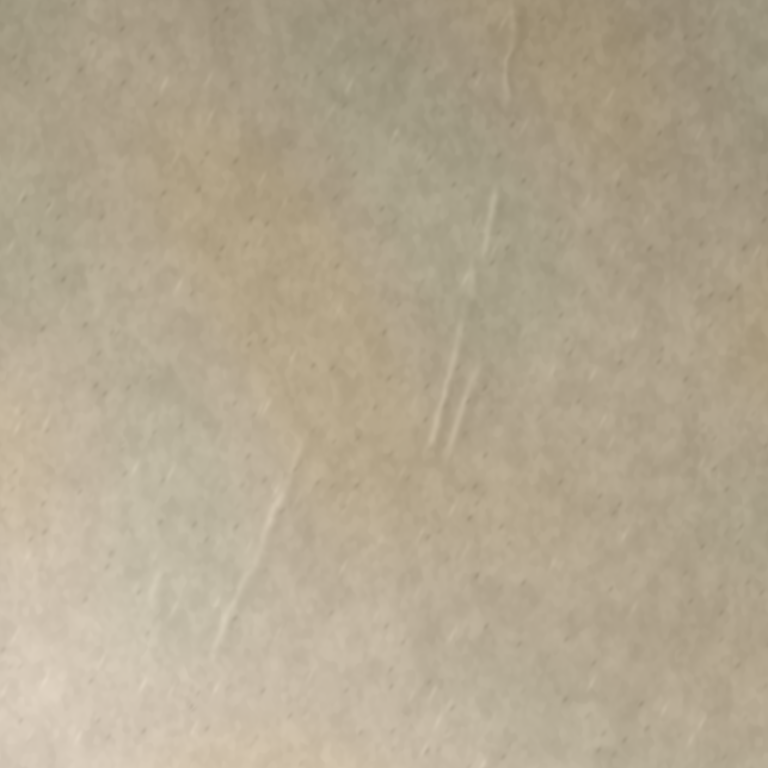
Write a Shadertoy shader that draws this texture.

```glsl
const vec3 SHADE = vec3(0.605, 0.56, 0.478);
const vec3 MID = vec3(0.69, 0.64, 0.55);
const vec3 LIT = vec3(0.85, 0.80, 0.735);
const vec3 GREEN_TINT = vec3(-0.016, 0.003, 0.000);
const vec3 WARM_TINT = vec3(0.009, 0.000, -0.020);
const vec4 CORNER_LIGHT = vec4(1.02, 0.44, 0.20, 0.02); // BL, BR, TL, TR
const float CLOUD_CONTRAST = 0.030;
const float MOTTLE_CONTRAST = 0.040;
const float GRAIN_CONTRAST = 0.034;
const float SPECK_DENSITY = 0.22;
const float SPECK_DEPTH = 0.055;
const float FLECK_GAIN = 0.045;
const float CREASE_WIDTH = 0.0050;
const float CREASE_GAIN = 0.060;
const int CREASE_COUNT = 8;

// Each crease runs from xy to zw
const vec4 CREASES[CREASE_COUNT] = vec4[](
    vec4(0.665, 1.00, 0.655, 0.86), vec4(0.648, 0.76, 0.632, 0.66),
    vec4(0.618, 0.67, 0.590, 0.53), vec4(0.592, 0.54, 0.557, 0.41),
    vec4(0.622, 0.53, 0.585, 0.41), vec4(0.402, 0.45, 0.345, 0.30),
    vec4(0.345, 0.30, 0.275, 0.14), vec4(0.216, 0.26, 0.188, 0.20));

vec3 hash3(vec2 p) {
    vec3 q = fract(p.xyx * vec3(0.1031, 0.1030, 0.0973));
    q += dot(q, q.yxz + 33.33);
    return fract((q.xxy + q.yzz) * q.zyx);
}

// Cellular noise with blended cells, centred on zero
float softCells(vec2 p) {
    vec2 cell = floor(p);
    float sum = 0.0, weight = 0.0;
    for (int j = -1; j <= 1; j++)
    for (int i = -1; i <= 1; i++) {
        vec2 id = cell + vec2(i, j);
        vec3 h = hash3(id);
        vec2 d = id + h.xy - p;
        float w = exp(-5.0 * dot(d, d));
        sum += w * (h.z - 0.5);
        weight += w;
    }
    return sum / weight;
}

// Scattered slanted ovals, at most one per cell
float flecks(vec2 p, float density, vec2 radius) {
    vec2 cell = floor(p);
    float cover = 0.0;
    for (int j = -1; j <= 1; j++)
    for (int i = -1; i <= 1; i++) {
        vec2 id = cell + vec2(i, j);
        vec3 h = hash3(id + 71.0);
        vec2 d = p - id - h.xy;
        d.x -= 0.45 * d.y;
        float oval = exp(-dot(d / radius, d / radius));
        cover = max(cover, oval * smoothstep(1.0 - density, 1.0, h.z));
    }
    return cover;
}

// Layered sines for broad tint patches
float sineClouds(vec2 p) {
    float sum = 0.0;
    for (int i = 0; i < 4; i++) {
        float k = float(i);
        p = mat2(0.8, 0.6, -0.6, 0.8) * p + 1.7;
        sum += sin(p.x * (1.0 + 0.4 * k) + sin(p.y + k)) * sin(p.y * 0.9 + k * 2.1);
    }
    return sum * 0.5;
}

// Raised light ridge with a soft shadow on its right side
float creaseRelief(vec2 p) {
    float relief = 0.0;
    vec2 wobble = vec2(softCells(p * 26.0), softCells(p * 26.0 + 40.0));
    p.x += 0.014 * wobble.x;
    for (int i = 0; i < CREASE_COUNT; i++) {
        vec2 a = CREASES[i].xy, ab = CREASES[i].zw - a;
        float t = dot(p - a, ab) / dot(ab, ab);
        float side = (p.x - a.x - ab.x * t) / CREASE_WIDTH;
        float fade = smoothstep(-0.1, 0.2, t) * smoothstep(1.1, 0.85, t);
        float ridge = exp(-side * side);
        float shadow = exp(-pow((side - 2.2) * 0.6, 2.0));
        relief += fade * (ridge - 0.45 * shadow) * (0.75 + wobble.y);
    }
    return relief;
}

void mainImage(out vec4 fragColor, in vec2 fragCoord) {
    vec2 uv = fragCoord / iResolution.xy;

    // Light falling off from the lower left
    float light = mix(mix(CORNER_LIGHT.x, CORNER_LIGHT.y, uv.x),
                      mix(CORNER_LIGHT.z, CORNER_LIGHT.w, uv.x), uv.y);
    vec3 color = mix(SHADE, MID, smoothstep(-0.05, 0.40, light));
    color = mix(color, LIT, smoothstep(0.32, 1.06, light));

    // Broad tint patches
    float patches = sineClouds(uv * 6.0);
    color += GREEN_TINT * smoothstep(0.0, 0.8, patches);
    color += WARM_TINT * smoothstep(0.0, 0.8, -patches);

    // Cloudy mottling and fine grain
    float tone = CLOUD_CONTRAST * softCells(uv * 9.0);
    tone += MOTTLE_CONTRAST * softCells(uv * vec2(44.0, 34.0));
    tone += GRAIN_CONTRAST * softCells(uv * vec2(125.0, 95.0) + 9.0);

    // Dark pits, pale flecks and creases
    tone -= SPECK_DEPTH * flecks(uv * 48.0, SPECK_DENSITY, vec2(0.16, 0.22));
    tone += FLECK_GAIN * flecks(uv * 26.0 + 15.0, 0.25, vec2(0.09, 0.26));
    tone += CREASE_GAIN * creaseRelief(uv);

    fragColor = vec4(color + tone, 1.0);
}
```
